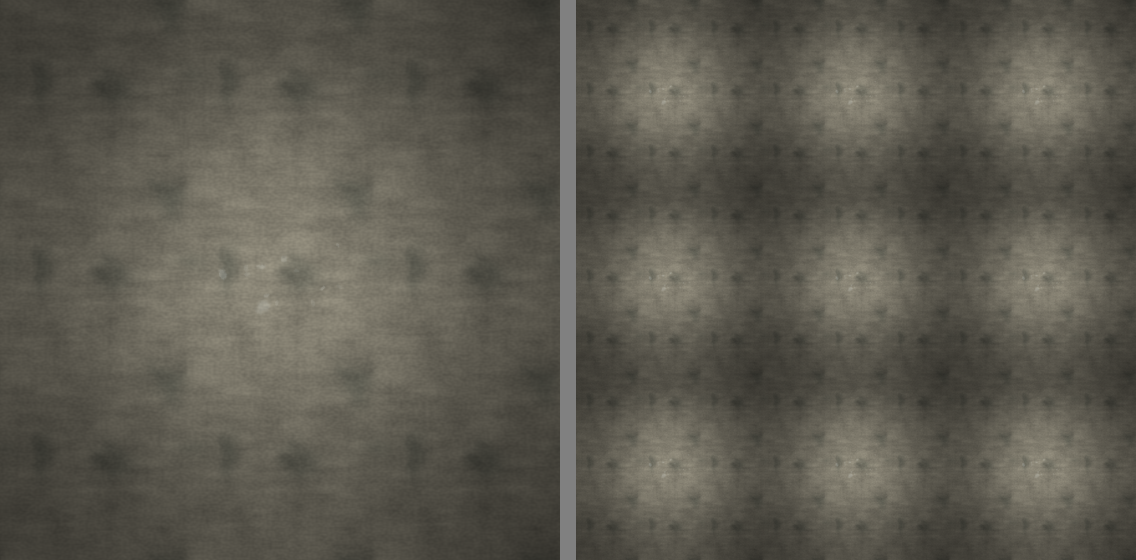
Left: one tile. Right: repeated 3 by 3.
This texture is drawn by a Shadertoy shader. Its source:

```glsl
// Worn grey-olive plaster: a 3 x 3 repeat of smudges and streaks under a soft central glow.
#define REPEATS 3.0
#define DARK_TONE 0.245
#define GLOW_TONE 0.295
#define SMUDGE_DEPTH 0.17
#define CLOUD_DEPTH 0.24
#define STREAK_DEPTH 0.13
#define GRAIN_DEPTH 0.09
#define FLECK_DEPTH 0.10
#define FLECK_COUNT 14

const float TAU = 6.2831853;
const vec3 PLASTER_TINT = vec3(1.0, 0.965, 0.855);
const vec3 SMUDGE_TINT = vec3(0.97, 1.0, 1.0);
const vec3 FLECK_COLOR = vec3(0.80, 0.90, 1.0);

// Integer hash giving two values in 0..1
vec2 hash2(vec2 cell) {
    uvec2 q = uvec2(ivec2(cell) + 1024) * uvec2(1597334673u, 3812015801u);
    uint n = (q.x ^ q.y) * 1597334673u;
    n = (n ^ (n >> 15)) * 2246822519u;
    n ^= n >> 13;
    return vec2(n & 65535u, n >> 16) / 65535.0;
}

float gradientDot(vec2 cell, vec2 offset, vec2 period) {
    float angle = TAU * hash2(mod(cell, period)).x;
    return dot(vec2(cos(angle), sin(angle)), offset);
}

// Gradient noise that wraps after a whole-number period
float noise(vec2 p, vec2 period) {
    vec2 i = floor(p), f = p - i;
    vec2 w = f * f * f * (f * (f * 6.0 - 15.0) + 10.0);
    vec2 e = vec2(1, 0);
    float low = mix(gradientDot(i, f, period), gradientDot(i + e.xy, f - e.xy, period), w.x);
    float high = mix(gradientDot(i + e.yx, f - e.yx, period), gradientDot(i + e.xx, f - e.xx, period), w.x);
    return mix(low, high, w.y);
}

// Layered noise over the unit square, wrapping at its borders
float fbm(vec2 p, vec2 freq) {
    float sum = 0.0, amp = 0.5;
    for (int i = 0; i < 4; i++) {
        sum += amp * noise(p * freq, freq);
        freq *= 2.0;
        amp *= 0.62;
    }
    return sum;
}

// Dark soft stains inside one repeat: centre in xy, spread in zw
float smudges(vec2 tile) {
    const vec4 stains[5] = vec4[5](
        vec4(0.23, 0.57, 0.045, 0.095), vec4(0.61, 0.53, 0.085, 0.060),
        vec4(0.88, 0.98, 0.090, 0.060), vec4(0.93, 0.90, 0.045, 0.080),
        vec4(0.02, 0.59, 0.075, 0.050));
    vec2 warp = vec2(fbm(tile, vec2(6, 5)), fbm(tile + 0.37, vec2(5, 8)));
    float sum = 0.0;
    for (int i = 0; i < 5; i++) {
        vec2 d = tile + 0.10 * warp - stains[i].xy;
        d = (d - round(d)) / stains[i].zw;
        sum += exp(-0.8 * dot(d, d)) * (i < 3 ? 0.9 : 0.5);
    }
    return min(sum, 1.2) * (1.0 + 0.9 * warp.x);
}

// Pale chips scattered around the middle of the canvas
float flecks(vec2 uv) {
    vec2 wobble = 0.014 * vec2(fbm(uv, vec2(32)), fbm(uv + 0.5, vec2(32)));
    float sum = 0.0;
    for (int i = 0; i < FLECK_COUNT; i++) {
        vec2 spot = hash2(vec2(i, 7)), shape = hash2(vec2(i, 19));
        vec2 center = i == 0 ? vec2(0.467, 0.452) : vec2(0.5) + (spot - 0.5) * vec2(0.22, 0.18);
        float radius = i == 0 ? 0.012 : mix(0.003, 0.008, shape.x);
        float d = length(uv + wobble - center);
        sum += (1.0 - smoothstep(0.4 * radius, 1.3 * radius, d)) * mix(0.35, 1.0, shape.y);
    }
    return min(sum, 1.0);
}

void mainImage(out vec4 fragColor, in vec2 fragCoord) {
    vec2 uv = fragCoord / iResolution.xy;
    vec2 tile = fract(uv * REPEATS);

    // Round glow, smooth across the canvas borders
    vec2 wave = 0.5 - 0.5 * cos(TAU * uv);
    float glow = mix(0.5 * (wave.x + wave.y), wave.x * wave.y, 0.4);
    float tone = DARK_TONE + GLOW_TONE * glow;

    // Repeated wear: clouds, long level streaks and faint upright ones
    float wear = CLOUD_DEPTH * fbm(tile, vec2(4, 7));
    wear += STREAK_DEPTH * fbm(tile, vec2(3, 17));
    wear += 0.5 * STREAK_DEPTH * fbm(tile, vec2(13, 2));

    // Fine grain and slow drift that differ between repeats
    wear += GRAIN_DEPTH * noise(uv * vec2(150, 210), vec2(150, 210));
    wear += 0.10 * fbm(uv, vec2(5, 9));

    float stain = smudges(tile);
    vec3 color = tone * PLASTER_TINT * (1.0 + wear);
    color *= 1.0 - SMUDGE_DEPTH * stain;
    color *= mix(vec3(1), SMUDGE_TINT, clamp(stain, 0.0, 1.0));
    color += FLECK_DEPTH * flecks(uv) * FLECK_COLOR;
    fragColor = vec4(color, 1.0);
}
```
